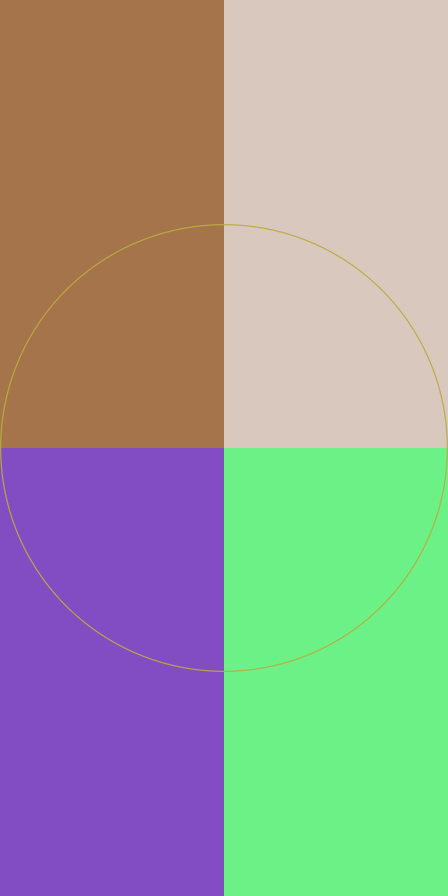
A WebGL 1 fragment shader for this background:

```glsl
precision highp float;
// Four flat colour quadrants with a thin olive ring spanning the canvas width.

uniform vec2 u_resolution;

#define TOP_LEFT vec3(0.647, 0.455, 0.290)
#define TOP_RIGHT vec3(0.852, 0.783, 0.742)
#define BOTTOM_LEFT vec3(0.510, 0.300, 0.765)
#define BOTTOM_RIGHT vec3(0.420, 0.945, 0.525)
#define RING_COLOR vec3(0.730, 0.670, 0.250)
#define RING_RADIUS 0.4985
#define RING_WIDTH 0.0028
#define RING_OPACITY 0.9

// Antialiased step: 0 below zero, 1 above, one pixel wide.
float softStep(float dist, float pixel) {
    return clamp(dist / pixel + 0.5, 0.0, 1.0);
}

void main() {
    // Centered coordinates, with the canvas width as the unit.
    float pixel = 1.0 / u_resolution.x;
    vec2 p = (gl_FragCoord.xy - 0.5 * u_resolution) * pixel;

    // Quadrants meeting at the center.
    float right = softStep(p.x, pixel);
    float top = softStep(p.y, pixel);
    vec3 upper = mix(TOP_LEFT, TOP_RIGHT, right);
    vec3 lower = mix(BOTTOM_LEFT, BOTTOM_RIGHT, right);
    vec3 color = mix(lower, upper, top);

    // Thin ring outline.
    float ringDist = abs(length(p) - RING_RADIUS) - 0.5 * RING_WIDTH;
    float ring = softStep(-ringDist, pixel);
    color = mix(color, RING_COLOR, ring * RING_OPACITY);

    gl_FragColor = vec4(color, 1.0);
}
```
